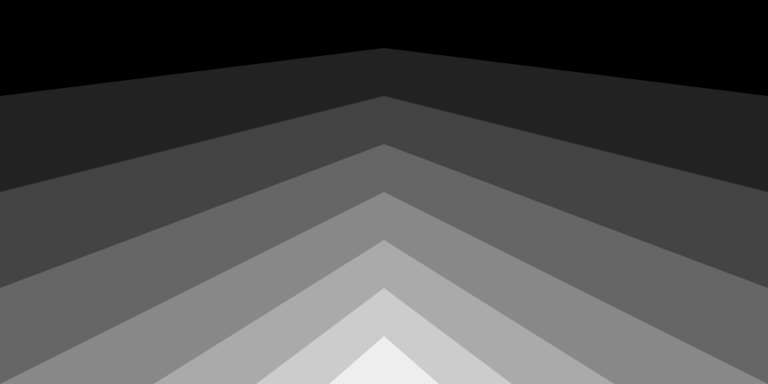
This background is drawn by a WebGL 1 fragment shader. Its source:

```glsl
precision highp float;

uniform vec2 u_resolution;

// Staircase of the value, with each step softened over the given width
float softFloor(float value, float width) {
  float nearest = floor(value + 0.5);
  return nearest - 1.0 + clamp((value - nearest) / width + 0.5, 0.0, 1.0);
}

void main() {
  vec2 uv = gl_FragCoord.xy / u_resolution;
  float depth = 1.0 - uv.y;
  float side = abs(2.0 * uv.x - 1.0);

  // Each chevron drops to twice its tip depth at the sides
  float spread = 1.0 + side;
  float level = 8.0 * depth / spread;

  // Change of level across one pixel
  vec2 slope = vec2(2.0 * level, 8.0) / (spread * u_resolution);
  float band = clamp(softFloor(level, length(slope)), 0.0, 7.0);

  // Equal grey steps from black to near white
  gl_FragColor = vec4(vec3(band * 2.0 / 15.0), 1.0);
}
```
